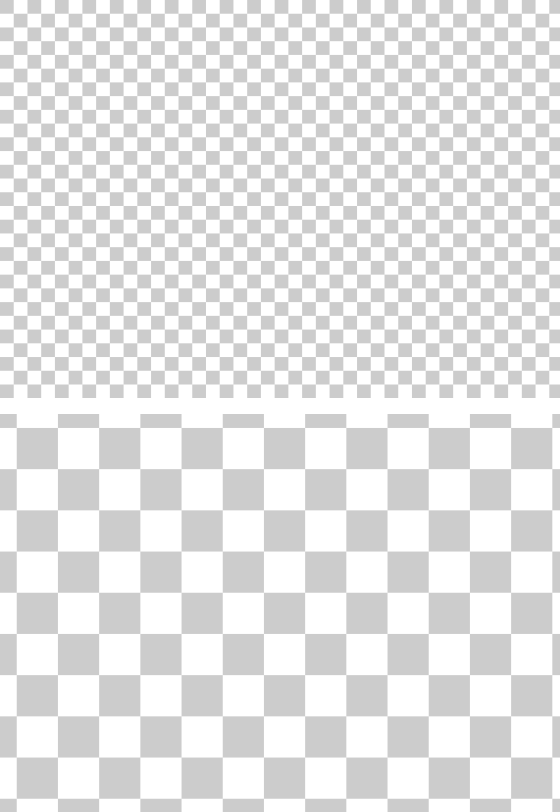
Top: the whole. Bottom: its middle third, enlarged.
This pattern is drawn by a Shadertoy shader. Its source:

```glsl
const float CELLS_ACROSS = 40.78;
const vec3 GREY = vec3(0.8);
const vec3 WHITE = vec3(1.0);

// Box-filtered square wave: +1 in even cells, -1 in odd cells
vec2 squareWave(vec2 p, float pixel) {
    vec2 edgeDistance = abs(mod(p - 0.5, 2.0) - 1.0) - 0.5;
    return clamp(2.0 * edgeDistance / pixel, -1.0, 1.0);
}

void mainImage(out vec4 fragColor, in vec2 fragCoord) {
    // Cell units, counted from the top left corner
    float pixel = CELLS_ACROSS / iResolution.x;
    vec2 cell = vec2(fragCoord.x, iResolution.y - fragCoord.y) * pixel;

    // Matching parities give grey, differing ones white
    vec2 wave = squareWave(cell, pixel);
    float greyCoverage = 0.5 + 0.5 * wave.x * wave.y;
    fragColor = vec4(mix(WHITE, GREY, greyCoverage), 1.0);
}
```
